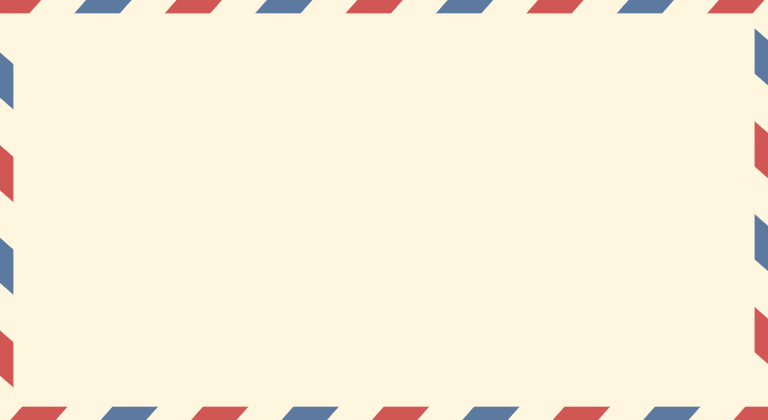
Reproduce this background procedurally as a WebGL 2 fragment shader.

```glsl
#version 300 es
precision highp float;

uniform vec2 u_resolution;
out vec4 outColor;

// Layout units: the sheet spans SHEET on any canvas
const vec2 SHEET = vec2(768.0, 422.0);
const float BAND_DEPTH = 13.4;
const float STRIPE_LENGTH = 45.5;
const float SLANT = 0.88;

const vec3 PAPER = vec3(1.0, 0.965, 0.878);
const vec3 BLUE = vec3(0.36, 0.475, 0.625);
const vec3 RED = vec3(0.815, 0.34, 0.33);

float hash(vec2 cell) {
    vec3 q = fract(vec3(cell.xyx) * 0.1031);
    q += dot(q, q.yzx + 33.33);
    return fract((q.x + q.y) * q.z);
}

float valueNoise(vec2 p) {
    vec2 cell = floor(p);
    vec2 f = fract(p);
    f = f * f * (3.0 - 2.0 * f);
    float low = mix(hash(cell), hash(cell + vec2(1.0, 0.0)), f.x);
    float high = mix(hash(cell + vec2(0.0, 1.0)), hash(cell + 1.0), f.x);
    return mix(low, high, f.y);
}

// Coverage from a signed distance that is positive inside
float coverage(float inside, float pixel) {
    return clamp(inside / pixel + 0.5, 0.0, 1.0);
}

// Lays a row of slanted, alternating stripes along one edge of the sheet
vec3 addBand(vec3 base, float along, float depth, float start, float period,
             float slant, float lastIndex, float firstIsBlue, float pixel) {
    float offset = along - start - slant * depth - 0.5 * STRIPE_LENGTH;
    float index = clamp(floor(offset / period + 0.5), 0.0, lastIndex);
    float side = 0.5 * STRIPE_LENGTH - abs(offset - index * period);
    side /= sqrt(1.0 + slant * slant);
    float mask = coverage(side, pixel) * coverage(BAND_DEPTH - depth, pixel);
    vec3 ink = mix(RED, BLUE, mod(index + firstIsBlue, 2.0));
    return mix(base, ink, mask);
}

void main() {
    vec2 p = gl_FragCoord.xy / u_resolution * SHEET;
    vec2 opposite = SHEET - p;
    float pixel = SHEET.y / u_resolution.y;

    // Paper with a barely visible mottling
    vec3 color = PAPER + 0.004 * (valueNoise(p / 14.0) - 0.5);

    // Top and bottom bands run left to right
    color = addBand(color, p.x, opposite.y, -4.3, 90.4, -SLANT, 8.0, 0.0, pixel);
    color = addBand(color, p.x, p.y, 10.3, 90.4, SLANT, 8.0, 0.0, pixel);

    // Left and right bands run from the top down
    color = addBand(color, opposite.y, p.x, 52.7, 93.1, SLANT, 3.0, 1.0, pixel);
    color = addBand(color, opposite.y, opposite.x, 40.3, 93.3, -SLANT, 3.0, 1.0, pixel);

    outColor = vec4(color, 1.0);
}
```
